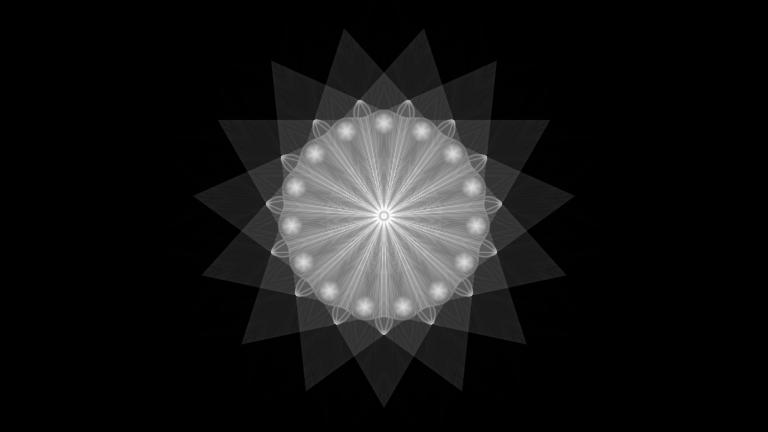
Give the GLSL for this background, as a Shadertoy shader.

```glsl
// A grey rosette on black: five translucent triangles form a star of 15 tips,
// under a scalloped disc with ray bundles, a ring of orbs and pointed buds.
// The polar angle is folded into one sector, so each part is drawn only once.

const float PI = 3.14159265;
const float SECTOR = 2.0 * PI / 15.0;    // angle between star tips
const int   TRIANGLES = 5;
const float TRIANGLE_INRADIUS = 0.2222;  // lengths in canvas heights
const float LAYER_GREY = 0.098;
const float DISC_RADIUS = 0.240;
const float DISC_SCALLOP = 0.006;
const float DISC_GREY = 0.50;
const float INNER_RING = 0.134;
const float ORB_ORBIT = 0.2145;
const float ORB_RADIUS = 0.0225;
const float BUD_BASE = 0.234;
const float BUD_LENGTH = 0.041;
const float BUD_WIDTH = 0.021;
const float CORE_RADIUS = 0.021;

float hash(float n) {
    n = fract(n * 0.1031);
    n *= n + 33.33;
    return fract(n * (n + n));
}

float noise(float x) {
    float i = floor(x);
    float t = fract(x);
    return mix(hash(i), hash(i + 1.0), t * t * (3.0 - 2.0 * t));
}

float cover(float d, float soft) {
    return 1.0 - smoothstep(-soft, soft, d);
}

float line(float d, float width) {
    d /= width;
    return exp(-d * d);
}

float starLayers(float r, float angle, float soft) {
    float sum = 0.0;
    for (int i = 0; i < TRIANGLES; i++) {
        float side = mod(angle - float(i) * SECTOR, 2.0 * PI / 3.0) - PI / 3.0;
        float d = r * cos(side) - TRIANGLE_INRADIUS;
        sum += cover(d, soft) * (1.0 + 0.18 * exp(-abs(d) / 0.006));
    }
    return sum * LAYER_GREY;
}

// Fine straight threads that fan out and cross along a sector axis.
float rayBundle(vec2 p) {
    float v = abs(p.y);
    float sum = 0.0;
    for (int i = 0; i < 5; i++) {
        float k = float(i);
        float slope = 0.018 + 0.031 * k;
        float offset = 0.004 * (hash(k + 7.0) - 0.5);
        sum += line(v - slope * p.x - offset, 0.0016) * (1.0 - 0.15 * k);
    }
    return sum;
}

void mainImage(out vec4 fragColor, in vec2 fragCoord) {
    vec2 p = (fragCoord - 0.5 * iResolution.xy) / iResolution.y;
    float soft = 0.8 / iResolution.y;
    float r = length(p);
    float angle = atan(p.x, -p.y);

    // Fold about a star tip, and about the gap between two tips.
    float tipAngle = mod(angle + 0.5 * SECTOR, SECTOR) - 0.5 * SECTOR;
    float gapAngle = mod(angle, SECTOR) - 0.5 * SECTOR;
    vec2 tip = r * vec2(cos(tipAngle), sin(tipAngle));
    vec2 gap = r * vec2(cos(gapAngle), sin(gapAngle));
    float streak = noise(abs(tipAngle) * 95.0 + r * 9.0);
    float weave = noise(abs(gap.y) * 170.0 + r * 60.0);

    // Star and faint haze
    float grey = starLayers(r, angle, soft);
    grey *= 0.88 + 0.14 * streak + 0.12 * weave;
    grey += 0.012 * exp(-8.0 * max(r - 0.30, 0.0)) * weave;

    // Buds between the orbs
    float t = (tip.x - BUD_BASE) / BUD_LENGTH;
    float halfWidth = BUD_WIDTH * sqrt(clamp(1.0 - t * t, 0.0, 1.0));
    halfWidth *= 1.0 - 0.3 * smoothstep(0.4, 1.0, t);
    float budEdge = abs(tip.y) - halfWidth;
    float bud = cover(budEdge, 2.0 * soft) * step(0.0, t) * step(t, 1.0);
    float budThreads = line(budEdge, 0.003)
        + 0.6 * line(abs(tip.y) - 0.012 * (1.0 - t), 0.002)
        + 0.7 * line(t - 0.9, 0.16);
    grey = mix(grey, 0.36 + 0.24 * budThreads, bud);

    // Disc with rays
    float rim = DISC_RADIUS + DISC_SCALLOP * cos(gapAngle * 15.0);
    float disc = DISC_GREY + 0.07 * (streak - 0.5) + 0.05 * (weave - 0.5);
    disc += 0.08 * line(tipAngle, 0.085) + 0.085 * rayBundle(tip);
    disc += 0.025 * cover(r - INNER_RING, soft);
    disc += 0.13 * exp(-r / 0.06);
    disc -= 0.06 * smoothstep(0.17, 0.24, r);
    disc += 0.06 * line(r - rim, 0.003);
    grey = mix(grey, disc, cover(r - rim, 1.5 * soft));

    // Faceted orbs
    vec2 q = gap - vec2(ORB_ORBIT, 0.0);
    float orbDist = length(q);
    float facets = 0.5 + 0.5 * cos(6.0 * atan(q.y, q.x));
    float orb = 0.56 + 0.27 * line(orbDist, 0.014) + 0.05 * facets;
    grey = mix(grey, orb, cover(orbDist - ORB_RADIUS, 3.0 * soft));

    // Petalled white core
    float petals = CORE_RADIUS * (1.0 + 0.2 * cos(15.0 * tipAngle));
    float core = 0.97 - 0.20 * line(r - 0.0095, 0.0025);
    grey = mix(grey, core, cover(r - petals, 0.005));
    grey += 0.12 * exp(-r / 0.03) * (1.0 - cover(r - petals, 0.005));

    fragColor = vec4(vec3(clamp(grey, 0.0, 1.0)), 1.0);
}
```
